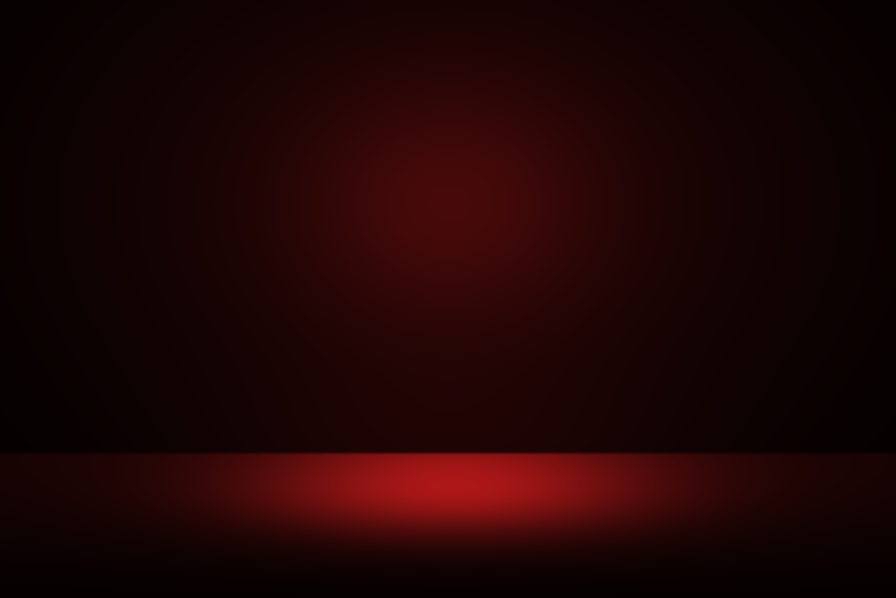
A WebGL 1 fragment shader for this background:

```glsl
precision highp float;

uniform vec2 u_resolution;

#define HORIZON 0.242
#define EDGE_SOFTNESS 0.004
#define WALL_CENTER vec2(0.502, 0.66)
#define SPOT_CENTER vec2(0.507, 0.184)
#define WALL_CORE 0.15
#define WALL_HAZE 0.13
#define WALL_BASE 0.05
#define FLOOR_SPOT 0.57
#define FLOOR_AMBIENT 0.12
#define RED_TINT vec3(1.0, 0.132, 0.135)

// Elliptical Gaussian falloff
float glow(vec2 offset, vec2 spread) {
  vec2 q = offset / spread;
  return exp(-dot(q, q));
}

// Backdrop: bright core, wide haze and light rising from the floor
float wallLight(vec2 uv) {
  vec2 offset = uv - WALL_CENTER;
  float core = WALL_CORE * glow(offset, vec2(0.16, 0.20));
  float haze = WALL_HAZE * glow(offset, vec2(0.46, 0.50));
  float base = WALL_BASE * glow(uv - vec2(WALL_CENTER.x, HORIZON), vec2(0.25, 0.15));
  return core + haze + base;
}

// Floor: spot with a longer fade towards the horizon, over dim ambient light
float floorLight(vec2 uv) {
  vec2 offset = uv - SPOT_CENTER;
  float spreadY = offset.y > 0.0 ? 0.108 : 0.077;
  float spot = FLOOR_SPOT * glow(offset, vec2(0.22, spreadY));
  float ambient = FLOOR_AMBIENT * glow(vec2(offset.x, uv.y - HORIZON), vec2(0.95, 0.19));
  return spot + ambient;
}

void main() {
  vec2 uv = gl_FragCoord.xy / u_resolution;
  float wallMask = smoothstep(HORIZON - EDGE_SOFTNESS, HORIZON + EDGE_SOFTNESS, uv.y);
  float light = mix(floorLight(uv), wallLight(uv), wallMask);
  gl_FragColor = vec4(light * RED_TINT, 1.0);
}
```
